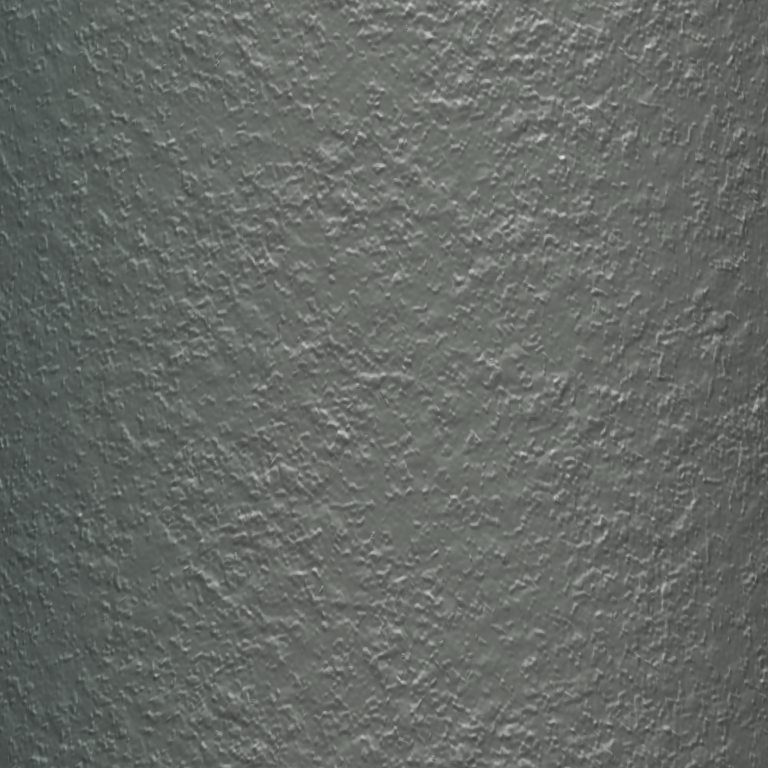
Give the GLSL for this texture, as a WebGL 1 fragment shader.

```glsl
precision highp float;
// Rough grey-green painted plaster on a gently curved wall, lit from above.

uniform vec2 u_resolution;

const vec3 PAINT_TINT = vec3(0.965, 1.0, 0.955);
const vec3 LEFT_TINT = vec3(0.915, 1.0, 0.965);
const float WALL_LIGHT = 0.437;     // brightness of the best lit strip
const float EDGE_SHADE = 0.105;     // darkening towards the sides
const float LIT_CENTRE = 0.6;       // horizontal place of the lit strip
const float CURVATURE = 1.4;        // narrowing of the relief at the sides
const float LIGHT_STEP = 0.0025;    // distance over which slope is measured
const float LUMP_SCALE = 46.0;
const float CRUMB_SCALE = 98.0;
const float GRIT_SCALE = 185.0;
const float SPECK_SCALE = 105.0;
const float LUMP_HEIGHT = 0.2;
const float CRUMB_HEIGHT = 0.115;
const float GRIT_HEIGHT = 0.07;
const float SPECK_HEIGHT = 0.11;
const float HIGHLIGHT_GAIN = 1.3;
const float SHADOW_GAIN = 0.85;

float hash(vec2 p) {
  return fract(sin(dot(p, vec2(127.1, 311.7))) * 43758.5453);
}

vec2 hash2(vec2 p) {
  return vec2(hash(p), hash(p + 47.3));
}

float noise(vec2 p) {
  vec2 cell = floor(p);
  vec2 f = fract(p);
  f = f * f * (3.0 - 2.0 * f);
  float low = mix(hash(cell), hash(cell + vec2(1.0, 0.0)), f.x);
  float high = mix(hash(cell + vec2(0.0, 1.0)), hash(cell + 1.0), f.x);
  return mix(low, high, f.y);
}

vec2 turn(vec2 p, float angle) {
  float c = cos(angle);
  float s = sin(angle);
  return vec2(c * p.x - s * p.y, s * p.x + c * p.y);
}

// Where the coat is crusty (1) or nearly smooth (0).
float roughness(vec2 p) {
  float broad = noise(turn(p, 0.5) * 9.0 + 3.0);
  float fine = noise(turn(p, 1.1) * 26.0 + 9.0);
  return smoothstep(0.15, 0.8, 0.45 * broad + 0.55 * fine);
}

// Tiny isolated specks, one per cell, present with the given chance.
float specks(vec2 p, float chance) {
  vec2 q = turn(p, 0.35) * SPECK_SCALE;
  vec2 cell = floor(q);
  float height = 0.0;
  for (int j = -1; j <= 1; j++) {
    for (int i = -1; i <= 1; i++) {
      vec2 id = cell + vec2(float(i), float(j));
      float present = 1.0 - smoothstep(chance - 0.05, chance + 0.05, hash(id + 5.7));
      float radius = mix(0.3, 0.6, hash(id + 21.4));
      float d = length(q - id - hash2(id)) / radius;
      float dome = max(1.0 - d * d, 0.0);
      height = max(height, present * dome * mix(0.4, 1.2, hash(id + 33.1)));
    }
  }
  return height;
}

float relief(vec2 p, float rough) {
  // Bend the surface so that crumbs and specks get ragged outlines.
  vec2 bend = vec2(noise(p * 120.0 + 7.0), noise(p * 120.0 + 61.0)) - 0.5;
  vec2 b = p + 0.0075 * bend;
  float lumps = smoothstep(0.25, 0.95, noise(turn(b, 0.8) * LUMP_SCALE));
  float grit = noise(turn(p, 1.3) * GRIT_SCALE + 31.0);
  float crumb = 0.68 * noise(turn(b, 0.25) * CRUMB_SCALE + 17.0) + 0.32 * grit;
  float edge = mix(0.6, 0.42, rough);
  crumb = smoothstep(edge, edge + 0.34, crumb);
  return mix(0.55, 1.15, rough) * (LUMP_HEIGHT * lumps + GRIT_HEIGHT * grit)
       + CRUMB_HEIGHT * crumb
       + SPECK_HEIGHT * specks(b, mix(0.1, 0.28, rough));
}

void main() {
  vec2 uv = gl_FragCoord.xy / u_resolution;

  // Unroll the curved wall; the light leans in from the lit strip.
  vec2 wall = vec2(asin(CURVATURE * (uv.x - 0.5)) / CURVATURE, uv.y) + 1.0;
  vec2 toLight = normalize(vec2(1.5 * (0.5 - uv.x), 1.0));

  // Slope towards the light gives bright crests and dark undersides.
  float rough = roughness(wall) * mix(0.5, 1.0, smoothstep(0.0, 0.35, uv.x));
  float slope = relief(wall - toLight * LIGHT_STEP, rough)
              - relief(wall + toLight * LIGHT_STEP, rough);
  float shading = slope > 0.0 ? slope * HIGHLIGHT_GAIN
                              : slope * SHADOW_GAIN / (1.0 - 2.5 * slope);

  // Broad falloff across the wall, slightly brighter at the top.
  float side = uv.x - LIT_CENTRE;
  float q = side / (side < 0.0 ? LIT_CENTRE : 0.45);
  float base = WALL_LIGHT - EDGE_SHADE * q * q + 0.03 * (uv.y - 0.5);

  float light = max(base + shading * base / 0.42, 0.07);
  vec3 tint = mix(LEFT_TINT, PAINT_TINT, smoothstep(0.0, 0.4, uv.x));
  tint = mix(tint, vec3(0.985), smoothstep(0.45, 0.75, light));
  gl_FragColor = vec4(light * tint, 1.0);
}
```
